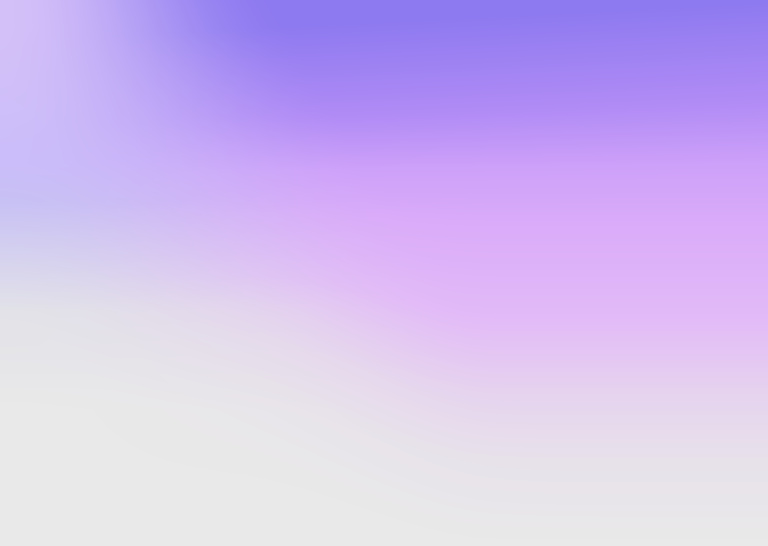
This background is drawn by a Shadertoy shader. Its source:

```glsl
// Soft gradient: violet sky melting through pink into pale grey, with a lilac left edge.

float ramp(float from, float to, float v) {
    return clamp((v - from) / (to - from), 0.0, 1.0);
}

// Lilac to periwinkle to grey, from the top down
vec3 lilacFade(float t) {
    vec3 c = vec3(0.831, 0.753, 0.973);
    c = mix(c, vec3(0.792, 0.741, 0.976), ramp(0.05, 0.30, t));
    c = mix(c, vec3(0.784, 0.757, 0.957), ramp(0.30, 0.37, t));
    c = mix(c, vec3(0.886, 0.886, 0.910), ramp(0.37, 0.57, t));
    return mix(c, vec3(0.914), ramp(0.57, 0.75, t));
}

// Violet to orchid to pink to grey, from the top down
vec3 violetFade(float t) {
    vec3 c = vec3(0.557, 0.478, 0.941);
    c = mix(c, vec3(0.690, 0.545, 0.961), ramp(0.03, 0.20, t));
    c = mix(c, vec3(0.808, 0.631, 0.976), ramp(0.20, 0.31, t));
    c = mix(c, vec3(0.855, 0.671, 0.976), ramp(0.31, 0.41, t));
    c = mix(c, vec3(0.886, 0.729, 0.969), ramp(0.41, 0.58, t));
    c = mix(c, vec3(0.902, 0.831, 0.933), ramp(0.58, 0.73, t));
    c = mix(c, vec3(0.906, 0.886, 0.918), ramp(0.73, 0.85, t));
    return mix(c, vec3(0.914), ramp(0.85, 1.00, t));
}

void mainImage(out vec4 fragColor, in vec2 fragCoord) {
    vec2 uv = fragCoord / iResolution.xy;
    float depth = 1.0 - uv.y;

    // Lift the lower fade toward the left and tilt the violet band
    float lift = 0.10 * (1.0 - smoothstep(0.30, 0.65, uv.x)) * smoothstep(0.30, 0.60, depth);
    float tilt = 0.07 * (uv.x - 0.65) * (1.0 - smoothstep(0.10, 0.40, depth));

    // The side blend widens on the way down
    float side = smoothstep(0.0, 0.36 + 0.45 * depth, uv.x);
    vec3 color = mix(lilacFade(depth), violetFade(depth + lift + tilt), side);
    fragColor = vec4(color, 1.0);
}
```
